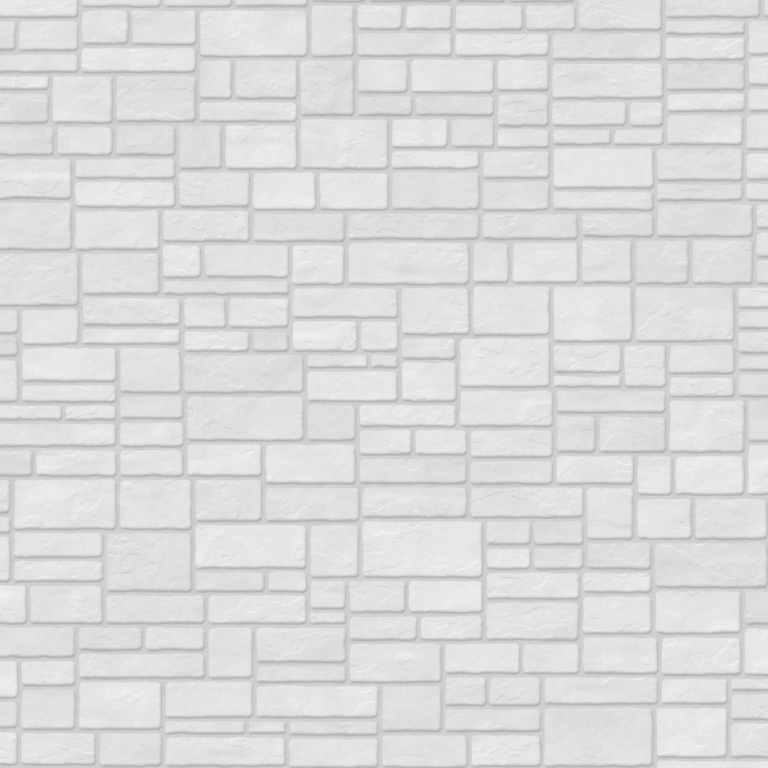
A three.js fragment shader for this texture:

```glsl
// Whitewashed wall of irregular, rough-hewn stone blocks with pale mortar joints.
varying vec2 vUv;

const vec2 CELL = vec2(0.122, 0.061);       // mean block pitch
const vec2 MAX_BLOCK = vec2(0.165, 0.073);  // larger blocks tend to be split
const float JITTER = 0.33;                  // wander of the joint crossings
const float HALF_JOINT = 0.0030;
const float CORNER = 0.0055;
const float EDGE_WOBBLE = 0.0030;
const float EDGE_SOFT = 0.0013;
const vec2 LIGHT = vec2(-0.42, 0.91);       // direction towards the light
const float LIGHT_STEP = 0.0016;
const float RELIEF_CONTRAST = 0.085;
const float TONE_SPREAD = 0.036;
const vec3 STONE = vec3(0.886);
const vec3 MORTAR = vec3(0.815);

vec2 hash22(vec2 p) {
  vec3 q = fract(p.xyx * vec3(0.1031, 0.1030, 0.0973));
  q += dot(q, q.yzx + 33.33);
  return fract((q.xx + q.yz) * q.zy);
}

float noise(vec2 p) {
  vec2 i = floor(p), f = fract(p);
  f = f * f * (3.0 - 2.0 * f);
  float low = mix(hash22(i).x, hash22(i + vec2(1.0, 0.0)).x, f.x);
  float high = mix(hash22(i + vec2(0.0, 1.0)).x, hash22(i + 1.0).x, f.x);
  return mix(low, high, f.y);
}

float fbm(vec2 p) {
  float sum = 0.0, weight = 0.53;
  for (int i = 0; i < 4; i++) {
    sum += weight * noise(p);
    p = mat2(1.6, 1.2, -1.2, 1.6) * p + 7.3;
    weight *= 0.5;
  }
  return sum;
}

vec2 crossing(vec2 v) {
  return v + JITTER * (2.0 * hash22(v + 20.0) - 1.0);
}

// Interlocking cell: joints run straight through alternate crossings.
vec4 cellBounds(vec2 c) {
  vec2 a = crossing(c), b = crossing(c + vec2(1.0, 0.0));
  vec2 d = crossing(c + vec2(0.0, 1.0)), e = crossing(c + 1.0);
  bool even = mod(c.x + c.y, 2.0) < 0.5;
  return even ? vec4(d.x, a.y, b.x, e.y) : vec4(a.x, b.y, e.x, d.y);
}

// Finds the block around p: bounds as (low, high), and its id.
vec4 findBlock(vec2 p, out vec2 id) {
  vec2 base = floor(p / CELL);
  vec4 block = vec4(0.0);
  id = base;
  for (int j = -1; j <= 1; j++)
    for (int i = -1; i <= 1; i++) {
      vec2 c = base + vec2(float(i), float(j));
      vec4 b = cellBounds(c) * CELL.xyxy;
      if (all(greaterThanEqual(p, b.xy)) && all(lessThan(p, b.zw))) {
        block = b;
        id = c + 50.0;
      }
    }
  // Split oversized blocks into smaller ones.
  for (int k = 0; k < 2; k++) {
    vec2 r = hash22(id * 1.7 + 3.1);
    vec2 size = (block.zw - block.xy) / MAX_BLOCK;
    vec2 cut = mix(block.xy, block.zw, mix(0.32, 0.68, r.x));
    float limit = 0.7 + 0.5 * r.y;
    if (size.y > limit) {
      if (p.y < cut.y) { block.w = cut.y; id.y += 71.0; }
      else block.y = cut.y;
    } else if (size.x > limit) {
      if (p.x < cut.x) { block.z = cut.x; id.x += 83.0; }
      else block.x = cut.x;
    }
  }
  return block;
}

float roundedBox(vec2 p, vec2 halfSize, float radius) {
  vec2 q = abs(p) - halfSize + radius;
  return length(max(q, 0.0)) + min(max(q.x, q.y), 0.0) - radius;
}

// Chiselled face: chipped ledges, sharp folds and fine grit.
float relief(vec2 p) {
  float level = fbm(p * vec2(21.0, 30.0)) * 4.0;
  float ledge = floor(level) + smoothstep(0.0, 0.24, fract(level));
  float chipped = smoothstep(0.35, 0.7, noise(p * vec2(17.0, 24.0) + 5.0));
  float fold = abs(fbm(p * vec2(26.0, 38.0) + 31.0) - 0.5);
  return 0.75 * chipped * ledge + 2.2 * fold + 0.16 * noise(p * 190.0);
}

void main() {
  vec2 id;
  vec4 block = findBlock(vUv, id);
  vec2 seed = hash22(id + 9.0);
  vec2 facePos = vUv + floor(seed * 40.0);

  // Uneven block outline
  vec2 q = vUv - 0.5 * (block.xy + block.zw);
  vec2 halfSize = 0.5 * (block.zw - block.xy) - HALF_JOINT;
  float radius = min(CORNER, 0.45 * min(halfSize.x, halfSize.y));
  float wobble = EDGE_WOBBLE * (fbm(facePos * 55.0) - 0.5);
  float dist = roundedBox(q, halfSize, radius);
  float facing = (roundedBox(q + LIGHT * LIGHT_STEP, halfSize, radius) - dist) / LIGHT_STEP;
  dist += wobble;

  // Stone face
  float slope = relief(facePos) - relief(facePos + LIGHT * LIGHT_STEP);
  float mottle = fbm(facePos * 34.0 + 11.0) - 0.5;
  float grit = noise(vUv * 330.0) - 0.5;
  vec3 stone = STONE + TONE_SPREAD * (seed.y - 0.5) + 0.035 * mottle + 0.016 * grit;
  stone += RELIEF_CONTRAST * clamp(slope, -1.2, 0.45);

  // Mortar joint
  vec3 mortar = MORTAR + 0.03 * (fbm(vUv * 60.0) - 0.5) + 0.016 * grit;
  vec3 color = mix(stone, mortar, smoothstep(-EDGE_SOFT, EDGE_SOFT, dist));

  // Lit upper rim, and contact shadow along the lower one
  float rim = exp(-pow(abs(dist) / 0.0022, 2.0));
  color += rim * (0.025 * max(facing, 0.0) - 0.115 * max(-facing, 0.0) - 0.02);
  gl_FragColor = vec4(clamp(color, 0.0, 1.0), 1.0);
}
```
